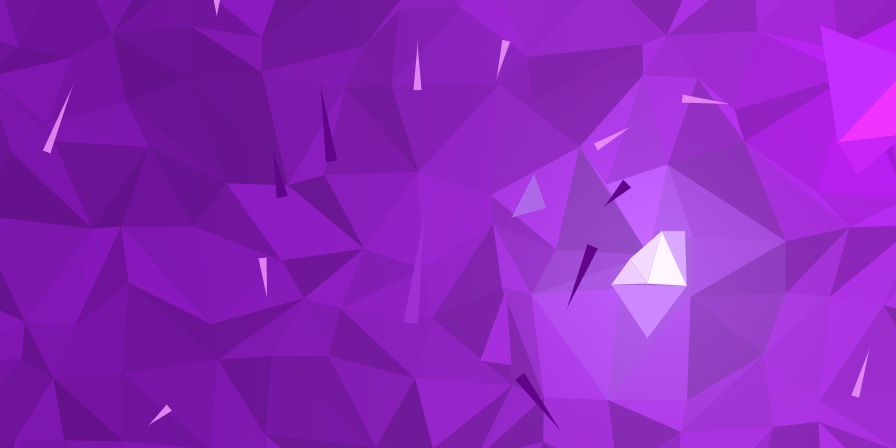
Write a Shadertoy shader that draws this background.

```glsl
// Low-poly purple backdrop: a jittered grid is split into flat triangles, each
// tinted by a smooth colour field with a lavender glow and a magenta corner.
// Thin shards and a pale faceted gem are layered on top.

#define CELL 0.155        // mesh spacing, in canvas heights
#define JITTER 0.84       // vertex scatter, below 1 keeps quads simple
#define CONTRAST 0.30     // brightness spread between facets
#define SOFT_FILL 0.25    // share of gradient inside a facet
#define GLOW_POS vec2(1.47, 0.40)
#define FLARE_POS vec2(1.95, 0.76)
#define SLIVER_WIDTH 0.009

const vec3 DEEP = vec3(0.46, 0.08, 0.64);
const vec3 VIOLET = vec3(0.59, 0.17, 0.78);
const vec3 LAVENDER = vec3(0.74, 0.44, 0.98);
const vec3 MAGENTA = vec3(0.72, 0.10, 0.94);
const vec3 PINK = vec3(0.94, 0.58, 0.98);
const vec3 SHADOW = vec3(0.38, 0.02, 0.54);

float hash(vec2 p) {
    vec3 q = fract(p.xyx * vec3(0.1031, 0.1030, 0.0973));
    q += dot(q, q.yzx + 33.33);
    return fract((q.x + q.y) * q.z);
}

float cross2(vec2 a, vec2 b) { return a.x * b.y - a.y * b.x; }

float edgeDist(vec2 p, vec2 a, vec2 b) {
    return cross2(b - a, p - a) / max(length(b - a), 1e-5);
}

// Antialiased coverage of a triangle with either winding
float facet(vec2 p, vec2 a, vec2 b, vec2 c) {
    float side = sign(cross2(b - a, c - a));
    float inner = min(min(side * edgeDist(p, a, b), side * edgeDist(p, b, c)),
                      side * edgeDist(p, c, a));
    return clamp(0.5 + inner * iResolution.y, 0.0, 1.0);
}

// Thin triangle from a tip to a base of given half width
float shard(vec2 p, vec4 tipBase, float halfWidth) {
    vec2 dir = normalize(tipBase.zw - tipBase.xy);
    vec2 across = vec2(-dir.y, dir.x) * halfWidth;
    return facet(p, tipBase.xy, tipBase.zw + across, tipBase.zw - across);
}

float falloff(vec2 p, vec2 center, float radius) {
    vec2 d = (p - center) / radius;
    return exp(-dot(d, d));
}

vec3 colourField(vec2 p) {
    vec3 col = mix(DEEP, VIOLET, smoothstep(0.2, 1.75, p.x));
    col = mix(col, LAVENDER, 0.95 * falloff(p, GLOW_POS, 0.25));
    return mix(col, MAGENTA, falloff(p, FLARE_POS, 0.24));
}

vec2 meshNode(vec2 id) {
    vec2 offset = vec2(hash(id + 17.0), hash(id + 59.0)) - 0.5;
    return (id + JITTER * offset) * CELL;
}

// Adds colour times coverage, with coverage in w
vec4 meshFacet(vec2 p, vec2 a, vec2 b, vec2 c, float seed) {
    vec2 centre = (a + b + c) / 3.0;
    vec3 col = colourField(mix(centre, p, SOFT_FILL));
    col *= 1.0 + CONTRAST * (seed - 0.5);
    return vec4(col, 1.0) * facet(p, a, b, c);
}

vec3 mesh(vec2 p) {
    vec4 sum = vec4(DEEP, 1.0) * 1e-4;
    vec2 home = floor(p / CELL);
    for (int j = -1; j <= 1; j++)
    for (int i = -1; i <= 1; i++) {
        vec2 id = home + vec2(i, j);
        vec2 a = meshNode(id), b = meshNode(id + vec2(1, 0));
        vec2 c = meshNode(id + vec2(0, 1)), d = meshNode(id + 1.0);
        // Random diagonal, unless only one lies inside the quad
        bool risingOk = edgeDist(b, a, d) * edgeDist(c, a, d) < 0.0;
        bool fallingOk = edgeDist(a, b, c) * edgeDist(d, b, c) < 0.0;
        bool rising = risingOk && (!fallingOk || hash(id + 5.0) > 0.5);
        sum += meshFacet(p, a, b, rising ? d : c, hash(id + 91.0));
        sum += meshFacet(p, d, c, rising ? a : b, hash(id + 143.0));
    }
    return sum.rgb / sum.w;
}

void mainImage(out vec4 fragColor, in vec2 fragCoord) {
    vec2 p = fragCoord / iResolution.y;
    vec3 col = mesh(p);

    // Broad translucent shards
    col = mix(col, VIOLET * 1.06, shard(p, vec4(0.948, 0.523, 0.917, 0.279), 0.016));
    col = mix(col, VIOLET * 1.10, shard(p, vec4(1.130, 0.354, 1.107, 0.190), 0.035));
    col = mix(col, LAVENDER * 0.93, shard(p, vec4(1.219, 0.536, 1.167, 0.563), 0.055));

    // Dark slivers, then bright ones: tip.xy, base.xy
    vec4 dark[5] = vec4[5](
        vec4(1.266, 0.313, 1.323, 0.450), vec4(0.716, 0.805, 0.740, 0.640),
        vec4(1.250, 0.040, 1.160, 0.160), vec4(1.350, 0.540, 1.400, 0.590),
        vec4(0.610, 0.660, 0.630, 0.560));
    for (int i = 0; i < 5; i++)
        col = mix(col, SHADOW, shard(p, dark[i], 1.4 * SLIVER_WIDTH));
    vec4 bright[9] = vec4[9](
        vec4(0.161, 0.805, 0.104, 0.661), vec4(0.932, 0.901, 0.932, 0.799),
        vec4(0.596, 0.336, 0.586, 0.424), vec4(0.484, 0.964, 0.484, 1.010),
        vec4(1.109, 0.826, 1.130, 0.909), vec4(1.406, 0.716, 1.330, 0.672),
        vec4(1.628, 0.768, 1.523, 0.780), vec4(1.940, 0.219, 1.909, 0.115),
        vec4(0.333, 0.052, 0.378, 0.090));
    for (int i = 0; i < 9; i++)
        col = mix(col, PINK, 0.85 * shard(p, bright[i], SLIVER_WIDTH));

    // Magenta corner
    vec2 hinge = vec2(1.870, 0.682), rim = vec2(2.02, 0.84);
    col = mix(col, vec3(0.76, 0.18, 1.0), facet(p, vec2(1.831, 0.943), vec2(2.02, 0.87), hinge));
    col = mix(col, vec3(0.78, 0.18, 1.0), facet(p, vec2(2.02, 0.87), rim, hinge));
    col = mix(col, vec3(0.94, 0.20, 1.0), facet(p, hinge, rim, vec2(2.02, 0.70)));
    col = mix(col, vec3(0.78, 0.14, 0.97), facet(p, hinge, vec2(2.02, 0.70), vec2(1.914, 0.609)));

    // Pale gem in the glow
    vec2 apex = vec2(1.477, 0.484), left = vec2(1.365, 0.365), notch = vec2(1.406, 0.422);
    vec2 foot = vec2(1.445, 0.367), right = vec2(1.533, 0.362);
    col = mix(col, vec3(0.80, 0.53, 1.0), facet(p, left, right, vec2(1.445, 0.245)));
    col = mix(col, vec3(0.85, 0.66, 1.0), facet(p, apex, vec2(1.529, 0.484), right));
    col = mix(col, vec3(0.93, 0.80, 1.0), facet(p, left, notch, foot));
    col = mix(col, vec3(0.95, 0.86, 1.0), facet(p, notch, apex, foot));
    col = mix(col, vec3(1.0, 0.96, 1.0), facet(p, apex, foot, right));

    fragColor = vec4(col, 1.0);
}
```
